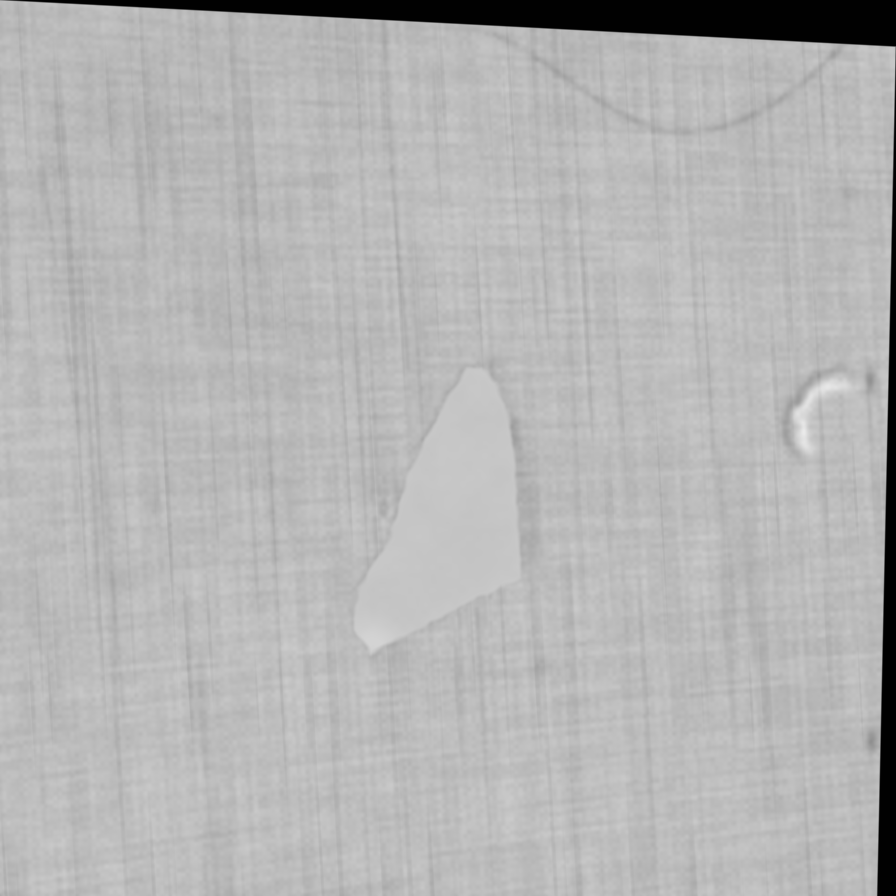
Reproduce this texture procedurally as a WebGL 1 fragment shader.

```glsl
precision highp float;
uniform vec2 u_resolution;

const float BASE_GRAY = 0.738;
const float FLAKE_GRAY = 0.772;
const float BORDER_GRAY = 0.005;
const float WARP_LEAN = 0.055;
const float WARP_COUNT = 165.0;
const float WEFT_COUNT = 150.0;
const float WEAVE_CONTRAST = 0.06;
const float SCRATCH_DEPTH = 0.06;

float hash(vec2 p) {
  vec3 q = fract(vec3(p.xyx) * 0.1031);
  q += dot(q, q.yzx + 33.33);
  return fract((q.x + q.y) * q.z);
}

float noise(vec2 p) {
  vec2 i = floor(p), f = fract(p);
  f = f * f * (3.0 - 2.0 * f);
  return mix(mix(hash(i), hash(i + vec2(1.0, 0.0)), f.x),
             mix(hash(i + vec2(0.0, 1.0)), hash(i + 1.0), f.x), f.y);
}

float spot(vec2 p, vec2 center, vec2 size) {
  vec2 d = (p - center) / size;
  return exp(-dot(d, d));
}

float segmentDistance(vec2 p, vec2 a, vec2 b) {
  vec2 e = b - a;
  return length(p - a - e * clamp(dot(p - a, e) / dot(e, e), 0.0, 1.0));
}

float scratch(vec2 p, vec2 a, vec2 b, float width) {
  float d = segmentDistance(p, a, b) / width;
  return exp(-d * d) * (0.55 + 0.65 * noise(p * vec2(60.0, 24.0)));
}

// Adds one polygon edge: x holds the distance, y the inside/outside sign
void addEdge(vec2 p, vec2 a, vec2 b, inout vec2 shape) {
  shape.x = min(shape.x, segmentDistance(p, a, b));
  if ((a.y > p.y) != (b.y > p.y)) {
    float crossing = a.x + (p.y - a.y) * (b.x - a.x) / (b.y - a.y);
    if (p.x < crossing) shape.y = -shape.y;
  }
}

float flakeDistance(vec2 p) {
  vec2 s = vec2(1.0, 1.0);
  addEdge(p, vec2(0.522, 0.588), vec2(0.537, 0.589), s);
  addEdge(p, vec2(0.537, 0.589), vec2(0.554, 0.573), s);
  addEdge(p, vec2(0.554, 0.573), vec2(0.571, 0.520), s);
  addEdge(p, vec2(0.571, 0.520), vec2(0.577, 0.453), s);
  addEdge(p, vec2(0.577, 0.453), vec2(0.581, 0.355), s);
  addEdge(p, vec2(0.581, 0.355), vec2(0.521, 0.327), s);
  addEdge(p, vec2(0.521, 0.327), vec2(0.414, 0.271), s);
  addEdge(p, vec2(0.414, 0.271), vec2(0.396, 0.297), s);
  addEdge(p, vec2(0.396, 0.297), vec2(0.399, 0.338), s);
  addEdge(p, vec2(0.399, 0.338), vec2(0.436, 0.401), s);
  addEdge(p, vec2(0.436, 0.401), vec2(0.456, 0.473), s);
  addEdge(p, vec2(0.456, 0.473), vec2(0.501, 0.557), s);
  addEdge(p, vec2(0.501, 0.557), vec2(0.522, 0.588), s);
  return s.x * s.y;
}

float wovenSurface(vec2 p) {
  float u = p.x + WARP_LEAN * p.y;
  float v = p.y - mix(0.16, -0.07, p.y) * p.x;
  float warp = noise(vec2(u * WARP_COUNT, p.y * 9.0)) - 0.5;
  float weft = noise(vec2(p.x * 14.0, v * WEFT_COUNT)) - 0.5;
  float grain = noise(p * 210.0) - 0.5;
  float mottle = noise(p * 28.0) - 0.5;
  float gray = BASE_GRAY + WEAVE_CONTRAST * (0.65 * warp + 0.65 * weft + 0.55 * grain + 0.3 * mottle);
  gray += 0.03 * (noise(p * 4.0 + 7.0) - 0.5);
  // Sparse dark threads running down the cloth
  for (int i = 0; i < 3; i++) {
    float k = float(i);
    float thread = noise(vec2(u * (85.0 + 31.0 * k) + 19.0 * k, p.y * (2.5 + k)));
    gray -= 0.035 * smoothstep(0.77, 0.98, thread);
  }
  return gray;
}

float marks(vec2 p) {
  float d = scratch(p, vec2(0.428, 0.98), vec2(0.437, 0.81), 0.0035);
  d += 0.8 * scratch(p, vec2(0.437, 0.81), vec2(0.456, 0.59), 0.003);
  d += 0.7 * scratch(p, vec2(0.532, 0.32), vec2(0.551, 0.0), 0.003);
  d += 0.6 * scratch(p, vec2(0.043, 0.85), vec2(0.086, 0.53), 0.003);
  d += 0.5 * scratch(p, vec2(0.125, 0.36), vec2(0.138, 0.20), 0.003);
  // Hanging fibre near the top
  float x = p.x - 0.76;
  float sag = 0.852 + (x < 0.0 ? 0.118 * smoothstep(0.0, 0.25, -x) : 3.0 * x * x);
  float slope = x < 0.0 ? 0.6 : 6.0 * x;
  float across = (p.y - sag) / (0.0045 * sqrt(1.0 + slope * slope));
  d += exp(-across * across) * smoothstep(0.51, 0.56, p.x) * (0.65 + 0.7 * noise(p * 55.0));
  // Specks
  d += 0.8 * spot(p, vec2(0.241, 0.866), vec2(0.008));
  d += 0.9 * spot(p, vec2(0.173, 0.436), vec2(0.008, 0.011));
  d += 0.8 * spot(p, vec2(0.605, 0.260), vec2(0.008, 0.012));
  d += 0.8 * spot(p, vec2(0.046, 0.794), vec2(0.005, 0.015));
  d += 0.7 * spot(p, vec2(0.950, 0.785), vec2(0.009));
  d += 2.6 * spot(p, vec2(0.973, 0.173), vec2(0.007, 0.012));
  return d;
}

// Raised dent: bright crescent with a dark outer rim
float dent(vec2 p) {
  vec2 q = p - vec2(0.938, 0.527);
  float r = length(q) + 0.010 * (noise(p * 65.0) - 0.5);
  float arc = smoothstep(-0.1, 0.75, dot(normalize(q + 1e-5), vec2(-0.85, 0.52)));
  float bright = exp(-pow((r - 0.043) / 0.008, 2.0));
  float rim = exp(-pow((r - 0.058) / 0.006, 2.0));
  float gray = arc * (0.14 * bright - 0.10 * rim) + 0.035 * spot(p, vec2(0.899, 0.512), vec2(0.014, 0.018));
  gray -= 0.17 * spot(p, vec2(0.972, 0.576), vec2(0.006, 0.014));
  return gray - 0.035 * spot(p, vec2(0.925, 0.610), vec2(0.025, 0.012));
}

void main() {
  vec2 p = gl_FragCoord.xy / u_resolution;
  float pixel = 1.0 / min(u_resolution.x, u_resolution.y);
  float gray = wovenSurface(p) - SCRATCH_DEPTH * marks(p) + dent(p);

  // Shadows and crumbs around the flake
  float flake = flakeDistance(p) + 0.004 * (noise(p * 75.0) - 0.5);
  gray -= 0.07 * scratch(p, vec2(0.575, 0.53), vec2(0.595, 0.38), 0.009);
  gray -= 0.06 * spot(p, vec2(0.550, 0.594), vec2(0.011, 0.010));
  gray += 0.14 * spot(p, vec2(0.430, 0.430), vec2(0.018, 0.022)) * (noise(p * 110.0) - 0.55);
  gray -= 0.05 * exp(-pow((flake - 0.003) / 0.004, 2.0)) * noise(p * 45.0);

  // Smooth pale flake with a brighter lower tip
  float body = FLAKE_GRAY + 0.014 * (noise(p * 32.0) - 0.5) + 0.008 * (noise(p * 120.0) - 0.5);
  body += 0.055 * spot(p, vec2(0.415, 0.285), vec2(0.025, 0.022));
  body += 0.012 * exp(-abs(flake) / 0.006);
  gray = mix(gray, body, smoothstep(0.002 + pixel, -0.002 - pixel, flake));

  // Slanted dark borders
  float border = max(p.y - 1.0 + 0.052 * p.x, p.x - 0.979 - 0.022 * p.y);
  gray = mix(gray, BORDER_GRAY, smoothstep(-pixel, pixel, border));
  gl_FragColor = vec4(vec3(gray), 1.0);
}
```
